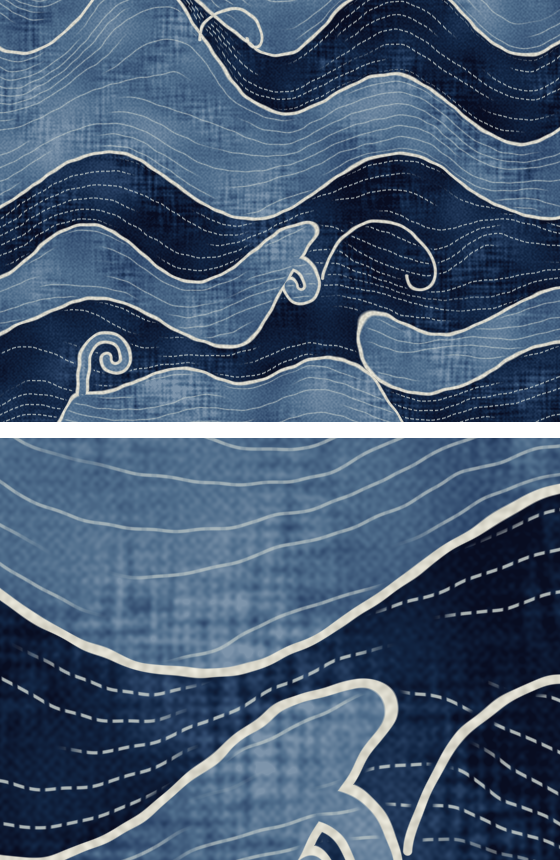
Top, the full canvas; bottom, a detail of the centre.
Write a WebGL 2 fragment shader that draws this pattern.

```glsl
#version 300 es
precision highp float;
uniform vec2 u_resolution;
out vec4 fragColor;

// Each swell: mean height, amplitude, crest position, wavelength
const vec4 SWELLS[8] = vec4[8](
    vec4(.97, .10, .95, .60), vec4(.76, .065, .94, .55),
    vec4(.56, .08, .25, .69), vec4(.40, .067, .21, .51),
    vec4(.235, .058, .22, .66), vec4(.265, .055, 1.36, .64),
    vec4(.13, .06, 1.34, .68), vec4(.11, .025, .76, .34));

// Each curl: centre, radius, hook size relative to the radius
const vec4 CURLS[4] = vec4[4](
    vec4(.69, .325, .055, .5), vec4(.25, .145, .05, .48),
    vec4(.90, .345, .13, .26), vec4(.545, .905, .07, .27));

float hash(vec2 cell) {
    return fract(sin(dot(cell, vec2(127.1, 311.7))) * 43758.55);
}

float corner(vec2 cell, vec2 offset) {
    float angle = 6.2832 * hash(cell);
    return dot(vec2(cos(angle), sin(angle)), offset);
}

float noise(vec2 p) {
    vec2 i = floor(p), f = p - i, u = f * f * f * (f * (f * 6. - 15.) + 10.);
    vec2 e = vec2(0, 1);
    return mix(mix(corner(i, f), corner(i + e.yx, f - e.yx), u.x),
               mix(corner(i + e, f - e), corner(i + 1., f - 1.), u.x), u.y);
}

float swellHeight(int i, float x) {
    vec4 s = SWELLS[i];
    float y = s.x + s.y * cos(6.2832 * (x - s.z) / s.w);
    if (i == 1) y += .12 * (.94 - x) + .3 * (1. - smoothstep(.2, .6, x));
    if (i == 7) y += .08 * (x - .5);
    return y;
}

// Signed distance to a swell, positive above it
float swell(int i, vec2 p) {
    float y = swellHeight(i, p.x);
    float slope = (swellHeight(i, p.x + .005) - y) / .005;
    return (p.y - y) / sqrt(1. + slope * slope);
}

float smoothMax(float a, float b, float k) {
    float h = max(k - abs(a - b), 0.) / k;
    return max(a, b) + h * h * k * .25;
}

float halfRing(vec2 p, float r) {
    return p.y > 0. ? abs(length(p) - r) : length(vec2(abs(p.x) - r, p.y));
}

float curl(int i, vec2 p) {
    vec4 c = CURLS[i];
    p -= c.xy;
    float hook = c.z * c.w;
    return min(halfRing(p, c.z), halfRing(vec2(c.z - hook, 0) - p, hook));
}

float stroke(float d, float halfWidth) {
    float px = 1. / u_resolution.y;
    return 1. - smoothstep(halfWidth - px, halfWidth + px, abs(d));
}

// Indigo dye ramp, from 0 (deepest) to 4 (palest)
vec3 indigo(float t) {
    vec3 c = mix(vec3(.03, .05, .13), vec3(.07, .15, .27), clamp(t, 0., 1.));
    c = mix(c, vec3(.18, .28, .42), clamp(t - 1., 0., 1.));
    c = mix(c, vec3(.31, .43, .55), clamp(t - 2., 0., 1.));
    return mix(c, vec3(.49, .58, .67), clamp(t - 3., 0., 1.));
}

void main() {
    vec2 uv = gl_FragCoord.xy / u_resolution.y;
    vec2 p = uv + .014 * vec2(noise(uv * 6.), noise(uv * 6. + 40.))
                + .004 * vec2(noise(uv * 28.), noise(uv * 28. + 70.));

    // Pale cloth shapes, negative inside
    float top = swell(0, p);
    float trough = max(top, -swell(1, p));
    float pale = max(-trough, -swell(2, p));
    float breaker = max(swell(3, p), -swell(4, p));
    breaker = smoothMax(breaker, dot(p - vec2(.645, .27), vec2(.86, -.5)), .03);
    float surge = smoothMax(max(swell(5, p), -swell(6, p)), .845 - p.x, .09);
    float shore = smoothMax(swell(7, p), abs(p.x - .545) - .405 + .6 * p.y, .03);
    vec2 stem = p - vec2(.2, clamp(p.y, .06, .145));
    float crook = min(curl(1, p), length(stem)) - .012;
    pale = min(min(pale, min(breaker, curl(0, p) - .018)), min(min(surge, shore), crook));

    // Cream outlines
    float outline = min(min(abs(pale), abs(top)), abs(surge));
    outline = min(outline, min(curl(2, p), curl(3, p)));
    float isPale = 1. - smoothstep(-.002, .002, pale);

    // Dye: broad blotches, crossed brush streaks and weave
    float blotch = noise(uv * 4.) + .6 * noise(uv * 10. + 9.);
    float streaks = noise(uv * vec2(120, 16)) + noise(uv * vec2(15, 120) + 5.);
    streaks *= smoothstep(-.3, .4, noise(uv * 7. + 20.));
    float weave = .12 * sin(uv.x * 700.) * sin(uv.y * 700.) + .45 * noise(uv * 170.);
    float tone = mix(.85, 2.95, isPale) + 1.3 * blotch + 1.3 * streaks + weave;
    tone -= .35 * exp(-abs(pale) * 45.);
    vec3 color = indigo(tone);

    // Running stitches follow the nearest swells
    float lift = 0., total = 0.;
    for (int i = 0; i < 8; i++) {
        float y = swellHeight(i, p.x);
        float weight = 1. / (pow(p.y - y, 2.) + .002);
        lift += weight * (y - SWELLS[i].x);
        total += weight;
    }
    float row = (p.y - lift / total) / .027 + .4 * noise(uv * 6. + 3.);
    float rowId = floor(row);
    float gradient = length(vec2(dFdx(row), dFdy(row))) * u_resolution.y;
    float thread = stroke((fract(row) - .5) / max(gradient, 1.), .0013);
    thread *= smoothstep(-.14, -.02, noise(vec2(uv.x * 3.5, rowId * 7.37)));
    float dash = 1. - smoothstep(.26, .42, abs(fract(uv.x * 80. + rowId * .37) - .5));
    thread *= mix(dash, .8 + .2 * dash, isPale) * smoothstep(.006, .014, outline);
    color = mix(color, vec3(.79, .82, .80), thread * mix(.85, .65, isPale));

    vec3 cream = vec3(.86, .85, .80) + .12 * noise(uv * 150.);
    color = mix(color, cream, stroke(outline, .0038));
    fragColor = vec4(color, 1);
}
```
